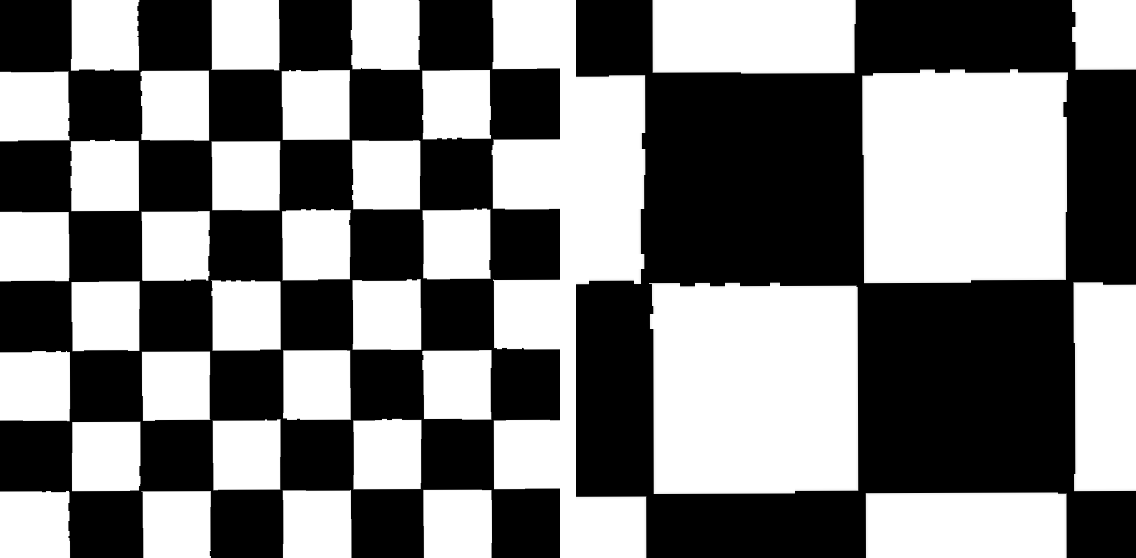
Left: the whole. Right: its middle third, enlarged.
A Shadertoy shader for this pattern:

```glsl
// Eight by eight black and white checkerboard with slightly tilted, nicked edges

float hash(vec2 p) {
    vec3 q = fract(vec3(p.xyx) * 0.1031);
    q += dot(q, q.yzx + 33.33);
    return fract((q.x + q.y) * q.z);
}

// Sideways shift of a grid line: long small steps plus rare short nicks
float edgeWear(float line, float along, float seed) {
    vec2 id = vec2(line * 7.0 + seed, seed);
    float slide = hash(id + 3.0);
    float drift = floor(hash(id + vec2(0.0, floor(along * 1.6 + slide))) * 3.0) - 1.0;
    float patchOn = step(0.86, hash(id + vec2(5.0, floor(along * 2.0 + slide))));
    float nick = step(0.5, hash(id + vec2(11.0, floor(along * 14.0))));
    return 0.006 * drift + 0.016 * patchOn * nick;
}

void mainImage(out vec4 fragColor, in vec2 fragCoord) {
    // Board coordinates in cells, counted from the top left
    vec2 uv = fragCoord / iResolution.xy;
    uv.y = 1.0 - uv.y;
    vec2 board = uv * 7.97 + vec2(0.005 - 0.02 * uv.y, 0.03 * uv.x - 0.02);

    // Uneven grid lines
    vec2 line = round(board);
    board += vec2(edgeWear(line.x, board.y, 17.0), edgeWear(line.y, board.x, 91.0));
    board = clamp(board, 0.0, 7.999);

    // Distance to the nearest inner line; the outer border has none
    vec2 cell = floor(board);
    vec2 edge = 0.5 - abs(fract(board) - 0.5);
    line = round(board);
    edge = mix(edge, vec2(0.5), vec2(lessThan(line, vec2(0.5))));
    edge = mix(edge, vec2(0.5), vec2(greaterThan(line, vec2(7.5))));

    // Signed distance into white, with black cells spread a little wider
    vec2 spread = vec2(0.018, 0.006);
    bool isWhite = mod(cell.x + cell.y, 2.0) > 0.5;
    vec2 inside = (isWhite ? edge : -edge) - spread;
    float dist = isWhite ? min(inside.x, inside.y) : max(inside.x, inside.y);

    // Smooth edge and a faint pale rim inside the white cells
    float pixel = 8.0 / min(iResolution.x, iResolution.y);
    float white = clamp(dist / pixel + 0.5, 0.0, 1.0);
    float tone = mix(0.94, 1.0, smoothstep(0.0, 0.015, dist));
    fragColor = vec4(vec3(white * tone), 1.0);
}
```
